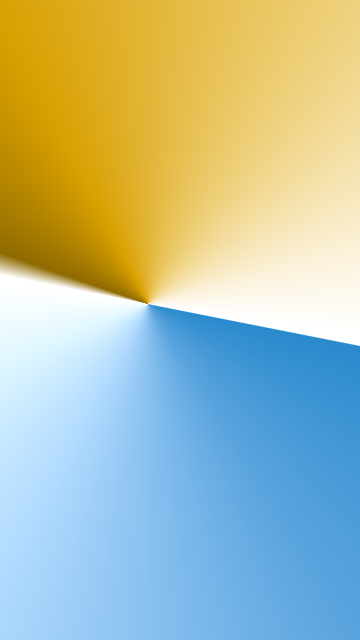
Write a Shadertoy shader that draws this background.

```glsl
// A chrome-like conic gradient: blue sky below, golden ground above, both fading to white.
// The turn around a pivot, measured clockwise from a tilted seam, picks the colour
// from a chain of blended stops; the hard seam on the right is smoothed by distance.

const float TAU = 6.2831853;
const vec3 DEEP_BLUE = vec3(0.16, 0.54, 0.80);
const vec3 WHITE = vec3(1.0);

// Blend from colour a towards b as t runs from lo to hi.
vec3 ramp(vec3 a, vec3 b, float lo, float hi, float t) {
    return mix(a, b, clamp((t - lo) / (hi - lo), 0.0, 1.0));
}

vec3 chrome(float turn) {
    // Sky: deep blue through pale blue to white
    vec3 c = ramp(DEEP_BLUE, vec3(0.35, 0.64, 0.87), 0.0, 0.13, turn);
    c = ramp(c, vec3(0.70, 0.86, 1.0), 0.13, 0.30, turn);
    c = ramp(c, vec3(0.88, 0.97, 1.0), 0.30, 0.41, turn);
    c = ramp(c, WHITE, 0.41, 0.49, turn);

    // Ground: a quick drop to bronze, then gold and back to white
    c = ramp(c, vec3(0.56, 0.416, 0.0), 0.50, 0.522, turn);
    c = ramp(c, vec3(0.85, 0.625, 0.0), 0.522, 0.642, turn);
    c = ramp(c, vec3(0.935, 0.82, 0.49), 0.642, 0.815, turn);
    c = ramp(c, vec3(0.985, 0.95, 0.86), 0.815, 0.93, turn);
    return ramp(c, WHITE, 0.93, 0.99, turn);
}

void mainImage(out vec4 fragColor, in vec2 fragCoord) {
    // Position around the pivot, in canvas heights
    vec2 p = (fragCoord - vec2(0.412, 0.5247) * iResolution.xy) / iResolution.y;

    // Frame aligned with the seam: x runs along it, y is the distance above it
    vec2 seam = vec2(cos(0.195), -sin(0.195));
    vec2 q = vec2(dot(p, seam), dot(p, vec2(-seam.y, seam.x)));

    float turn = fract(atan(-q.y, q.x + 1e-6) / TAU);
    vec3 color = chrome(turn);

    // Smooth the hard edge between white and blue
    float soft = 0.75 / iResolution.y;
    if (q.x > 0.0 && abs(q.y) < soft) {
        color = mix(DEEP_BLUE, WHITE, smoothstep(-soft, soft, q.y));
    }

    fragColor = vec4(color, 1.0);
}
```
